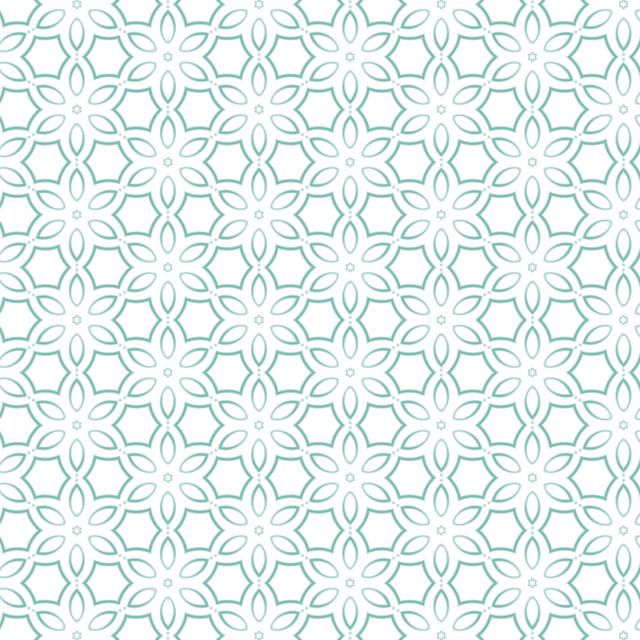
Give the GLSL for this pattern, as a WebGL 1 fragment shader.

```glsl
precision highp float;

uniform vec2 u_resolution;

const float PI = 3.14159265;
const float SPACING = 0.1644;            // distance between neighbouring flowers
const vec2 ORIGIN = vec2(0.12, 0.5);     // centre of one flower
const vec3 PAPER = vec3(1.0);
const vec3 INK = vec3(0.48, 0.73, 0.69);

// Offset from the nearest centre of a triangular lattice with unit spacing
vec2 nearestFlower(vec2 p) {
  vec2 period = vec2(sqrt(3.0), 1.0);
  vec2 even = mod(p + 0.5 * period, period) - 0.5 * period;
  vec2 odd = mod(p, period) - 0.5 * period;
  return dot(even, even) < dot(odd, odd) ? even : odd;
}

// Folds the plane into half a petal sector, with the petal axis along +y
vec2 foldSixWays(vec2 p) {
  float angle = atan(p.x, p.y);
  angle = abs(mod(angle + PI / 6.0, PI / 3.0) - PI / 6.0);
  return length(p) * vec2(sin(angle), cos(angle));
}

float circle(vec2 p, vec2 centre, float radius) {
  return length(p - centre) - radius;
}

// Leaf between two arcs: pointed at the outer end, rounded at the base
float petal(vec2 p, float middle, float halfLength, float halfWidth) {
  float inset = (halfLength * halfLength - halfWidth * halfWidth) / (2.0 * halfWidth);
  float rounding = 0.022 * (1.0 - smoothstep(middle - halfLength, middle, p.y));
  float side = length(vec2(p.x, rounding));
  return circle(vec2(side, p.y), vec2(-inset, middle), inset + halfWidth);
}

// Small ring with six gentle points
float starRing(vec2 p, float radius, float points) {
  return length(p) - radius - points * cos(6.0 * atan(p.x, p.y));
}

float stroke(float dist, float halfWidth, float soft) {
  return 1.0 - smoothstep(halfWidth - soft, halfWidth + soft, abs(dist));
}

float flowerInk(vec2 p, float soft) {
  vec2 q = foldSixWays(p);

  // Scalloped border, shared with the neighbours at the sector ends
  float ink = stroke(circle(q, vec2(-0.179, 0.245), 0.357), 0.014, soft);

  // Petal lines grow thinner and paler towards the centre
  float outward = smoothstep(0.14, 0.4, q.y);
  float petalLine = stroke(petal(q, 0.272, 0.158, 0.064), mix(0.006, 0.0135, outward), soft);
  ink = max(ink, petalLine * mix(0.8, 1.0, outward));

  // Faint marks where petal tips meet, and the central ring
  float tipMark = stroke(circle(q, vec2(0.0, 0.476), 0.0), 0.013, soft);
  float centre = stroke(starRing(p, 0.033, 0.006), 0.007, soft);
  return max(ink, max(0.6 * tipMark, 0.8 * centre));
}

void main() {
  float side = min(u_resolution.x, u_resolution.y);
  vec2 uv = gl_FragCoord.xy / side;
  float soft = max(0.0019, 0.75 / side) / SPACING;

  vec2 p = nearestFlower((uv - ORIGIN) / SPACING);
  gl_FragColor = vec4(mix(PAPER, INK, flowerInk(p, soft)), 1.0);
}
```
